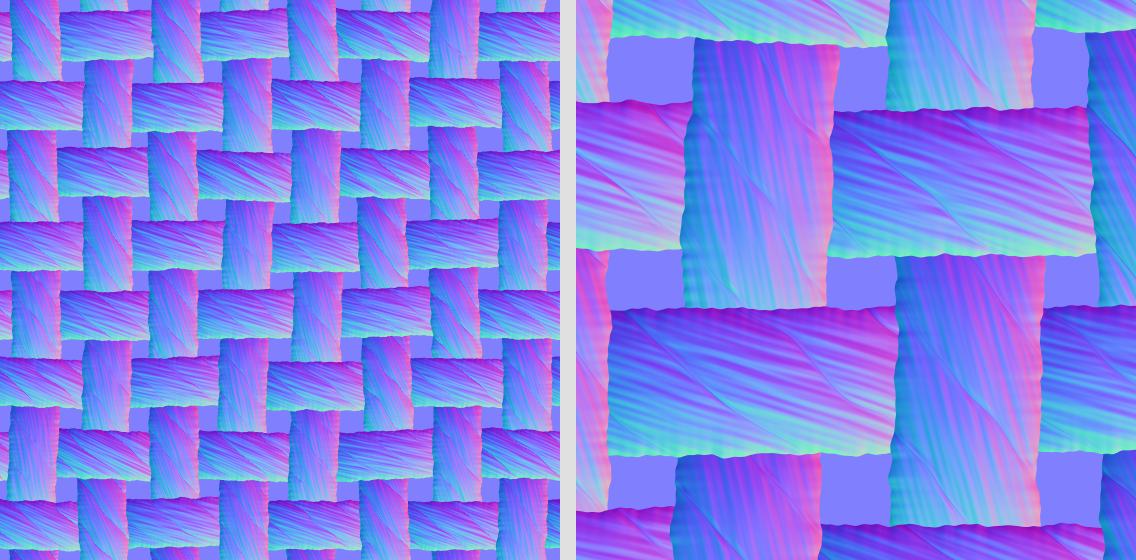
Left, the full canvas; right, a detail of the centre.
Reproduce this texture map procedurally as a Shadertoy shader.

```glsl
#define CELLS 8.0
#define HALF_WIDTH 0.348
#define EDGE_WEAR 0.035
#define SWAY 0.09
#define LEAN 0.10
#define PLY_PITCH 0.62
#define PLY_DEPTH 0.034
#define PLY_SLANT 1.3
#define FIBRE_DENSITY 12.0
#define FIBRE_DEPTH 0.016
#define FIBRE_SLANT 0.33

vec2 hash2(vec2 p) {
    p = vec2(dot(p, vec2(127.1, 311.7)), dot(p, vec2(269.5, 183.3)));
    return fract(sin(p) * 43758.5);
}

float cornerDot(vec2 cell, vec2 offset, vec2 f) {
    float angle = 6.2832 * hash2(cell + offset).x;
    return dot(vec2(cos(angle), sin(angle)), f - offset);
}

float gradientNoise(vec2 p) {
    vec2 cell = floor(p), f = fract(p);
    vec2 s = f * f * f * (f * (f * 6.0 - 15.0) + 10.0);
    float low = mix(cornerDot(cell, vec2(0, 0), f), cornerDot(cell, vec2(1, 0), f), s.x);
    float high = mix(cornerDot(cell, vec2(0, 1), f), cornerDot(cell, vec2(1, 1), f), s.x);
    return mix(low, high, s.y);
}

// Ragged half width; each side of the strand frays on its own
float halfWidth(vec2 p, vec2 seed) {
    float side = 40.0 * seed.x + (p.y < 0.0 ? 3.5 : 9.5);
    return HALF_WIDTH + EDGE_WEAR * (gradientNoise(vec2(p.x * 5.0, side))
                             + 0.35 * gradientNoise(vec2(p.x * 19.0, side + 20.0)));
}

// Rope surface, p = (along, across) measured from the crossing
float ropeHeight(vec2 p, vec2 seed) {
    // Rounded cross section and the bend over the crossing
    float width = halfWidth(p, seed);
    float a = clamp(p.y / width, -1.05, 1.05);
    float a2 = a * a;
    float height = -width * (0.30 * a2 + 0.10 * a2 * a2 * a2 * a2 * a2);
    float t2 = p.x * p.x;
    height -= 0.25 * t2 + 0.2 * t2 * t2;

    // Twisted plies with sharp grooves between them
    float warp = 0.2 * gradientNoise(p * 2.5 + seed * 30.0);
    float turn = (p.x - PLY_SLANT * p.y) / PLY_PITCH + seed.x * 7.0 + warp;
    float f = fract(turn);
    float ply = 4.0 * f * (1.0 - f);
    height += PLY_DEPTH * mix(0.25, 1.3, seed.y) * ply;

    // Fine fibres, steeper than the plies
    float slant = FIBRE_SLANT * mix(0.7, 1.3, seed.y);
    float q = p.y - slant * p.x + 0.04 * warp;
    vec2 shift = seed * 50.0 + floor(turn) * vec2(3.7, 5.3);
    float fibres = gradientNoise(vec2(q * FIBRE_DENSITY, p.x * 1.5) + shift)
                 + 0.6 * gradientNoise(vec2(q * FIBRE_DENSITY * 2.2, p.x * 2.5) + shift.yx);
    return height + FIBRE_DEPTH * fibres * smoothstep(0.0, 0.3, ply);
}

// Returns normal tilt (along, across) and coverage for one strand direction
vec3 strand(vec2 q, float phase, float pixel) {
    // Nearest crossing where this lane passes on top
    float lane = floor(q.y);
    float parity = mod(lane + phase, 2.0);
    float crossing = 2.0 * floor((q.x - 0.5 - parity) * 0.5 + 0.5) + parity;
    vec2 seed = hash2(mod(vec2(crossing, lane), CELLS) + 17.0 * phase + 1.0);

    vec2 p = q - vec2(crossing, lane) - 0.5;
    p.y -= SWAY * (seed.x - 0.5) + LEAN * (seed.y - 0.5) * p.x;

    float e = 0.006;
    float h = ropeHeight(p, seed);
    vec2 slope = vec2(ropeHeight(p + vec2(e, 0), seed),
                      ropeHeight(p + vec2(0, e), seed)) - h;
    float coverage = clamp(0.5 + (halfWidth(p, seed) - abs(p.y)) / pixel, 0.0, 1.0);
    return vec3(-slope / e, coverage);
}

vec3 normalColor(vec2 tilt) {
    return 0.5 + 0.5 * normalize(vec3(tilt, 1.0));
}

void mainImage(out vec4 fragColor, in vec2 fragCoord) {
    vec2 uv = fragCoord / iResolution.y;
    vec2 grid = vec2(uv.x, 1.0 - uv.y) * CELLS;
    float pixel = CELLS / iResolution.y;

    vec3 vertical = strand(grid.yx, 0.0, pixel);
    vec3 horizontal = strand(grid, 1.0, pixel);
    vec4 warpLayer = vec4(normalColor(vertical.yx), vertical.z);
    vec4 weftLayer = vec4(normalColor(horizontal.xy), horizontal.z);

    // Plain weave: the upper strand alternates like a checkerboard
    bool warpOnTop = mod(floor(grid.x) + floor(grid.y), 2.0) < 0.5;
    vec4 under = warpOnTop ? weftLayer : warpLayer;
    vec4 over = warpOnTop ? warpLayer : weftLayer;

    vec3 color = normalColor(vec2(0.0));
    color = mix(color, under.rgb, under.a);
    color = mix(color, over.rgb, over.a);
    fragColor = vec4(color, 1.0);
}
```
